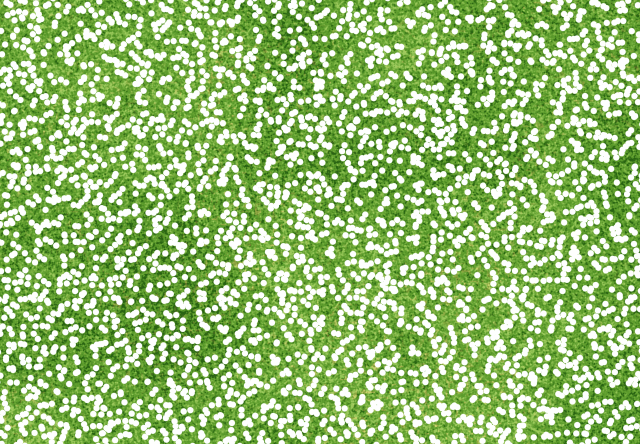
A WebGL 1 fragment shader for this texture:

```glsl
precision highp float;
// Mottled green lawn seen from above, strewn with small round white dots.

#define DOT_RADIUS 0.0071
#define DOT_CELL 0.04
#define DOTS_PER_CELL 6
#define DOT_CHANCE 0.67
#define GRAIN_FREQ 215.0
#define GRAIN_CONTRAST 1.25
#define PATCH_FREQ 4.5
#define PATCH_CONTRAST 0.55
#define DARK_GREEN vec3(0.16, 0.39, 0.07)
#define MID_GREEN vec3(0.36, 0.61, 0.17)
#define LIGHT_GREEN vec3(0.61, 0.79, 0.36)
#define DOT_WHITE vec3(0.995, 1.0, 0.995)

uniform vec2 u_resolution;

float hash(vec2 p) {
  return fract(sin(dot(p, vec2(127.1, 311.7))) * 43758.5453);
}

float valueNoise(vec2 p) {
  vec2 cell = floor(p);
  vec2 f = fract(p);
  f = f * f * (3.0 - 2.0 * f);
  float low = mix(hash(cell), hash(cell + vec2(1.0, 0.0)), f.x);
  float high = mix(hash(cell + vec2(0.0, 1.0)), hash(cell + vec2(1.0)), f.x);
  return mix(low, high, f.y);
}

vec2 rotate(vec2 p, float angle) {
  float c = cos(angle);
  float s = sin(angle);
  return vec2(c * p.x - s * p.y, s * p.x + c * p.y);
}

// Broad soft patches of growth
float patches(vec2 p) {
  float sum = 0.0;
  float weight = 0.5;
  for (int i = 0; i < 4; i++) {
    sum += weight * valueNoise(p);
    p = rotate(p, 0.7) * 2.1 + 13.7;
    weight *= 0.5;
  }
  return sum / 0.9375;
}

// Fine grass grain, from two turned layers of noise
float grassGrain(vec2 p) {
  float blades = valueNoise(rotate(p, 0.5) * GRAIN_FREQ);
  float tips = valueNoise(rotate(p, -0.9) * GRAIN_FREQ * 1.5 + 41.0);
  return mix(blades, tips, 0.45);
}

vec3 lawn(vec2 p, float aspect) {
  float growth = patches(p * PATCH_FREQ + 7.0) - 0.5;
  float grain = grassGrain(p) - 0.5;
  float rightShade = smoothstep(0.8, 1.0, p.x / aspect);
  float tone = 0.48 + PATCH_CONTRAST * growth + GRAIN_CONTRAST * grain - 0.1 * rightShade;
  vec3 color = mix(DARK_GREEN, MID_GREEN, smoothstep(0.0, 0.45, tone));
  color = mix(color, LIGHT_GREEN, smoothstep(0.4, 1.0, tone));

  // Dry straw specks, denser in some patches
  float dryness = patches(p * PATCH_FREQ * 0.8 + 61.0);
  float straw = valueNoise(p * GRAIN_FREQ * 0.8 + 93.0);
  float dry = smoothstep(0.6, 1.0, straw) * smoothstep(0.35, 0.75, dryness);
  return color + dry * vec3(0.22, 0.04, 0.09);
}

// Distance to the nearest scattered dot
float dotDistance(vec2 p) {
  vec2 home = floor(p / DOT_CELL);
  float nearest = 1.0;
  for (int y = -1; y <= 1; y++) {
    for (int x = -1; x <= 1; x++) {
      vec2 cell = home + vec2(float(x), float(y));
      for (int i = 0; i < DOTS_PER_CELL; i++) {
        vec2 seed = cell + float(i) * vec2(17.3, 29.1);
        if (hash(seed + 5.7) < DOT_CHANCE) {
          vec2 jitter = vec2(hash(seed + 1.3), hash(seed + 8.9));
          float d = length(p - (cell + jitter) * DOT_CELL);
          nearest = min(nearest, d - DOT_RADIUS);
        }
      }
    }
  }
  return nearest;
}

void main() {
  vec2 p = gl_FragCoord.xy / u_resolution.y;
  float aspect = u_resolution.x / u_resolution.y;
  float edge = 0.7 / u_resolution.y;
  float cover = 1.0 - smoothstep(-edge, edge, dotDistance(p));
  vec3 color = mix(lawn(p, aspect), DOT_WHITE, cover);
  gl_FragColor = vec4(clamp(color, 0.0, 1.0), 1.0);
}
```
